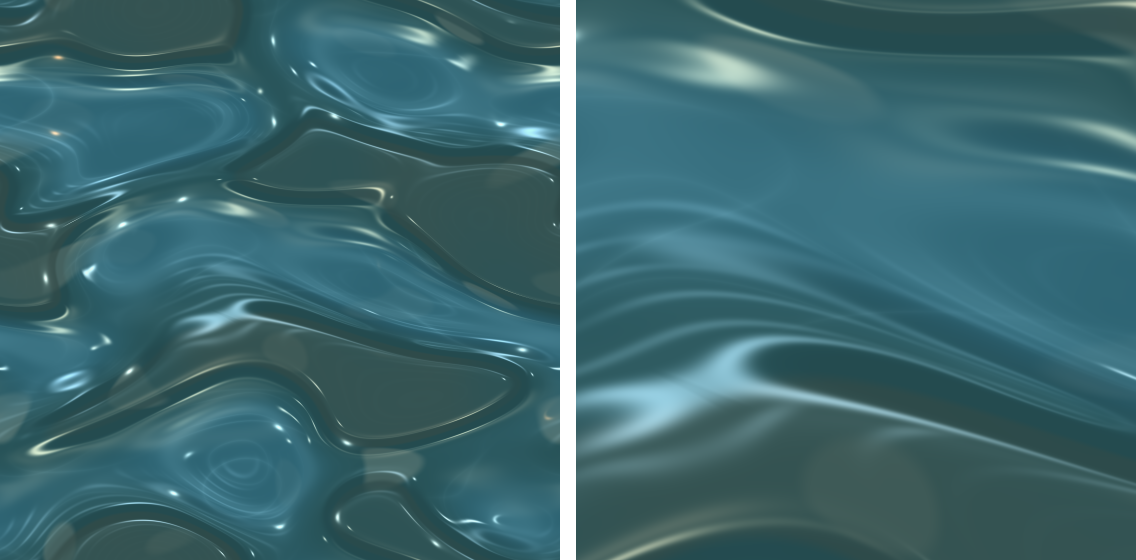
Left, the full canvas; right, a detail of the centre.
This texture is drawn by a Shadertoy shader. Its source:

```glsl
// Glossy teal liquid: flat dark plates and blue pools joined by thin rounded rims.
// Warped layered sines give the height; its slope looks up strip lights and lamps,
// so highlights run as thin streaks along the rims. The pattern tiles.

const float TAU = 6.2831853;

float height(vec2 uv) {
    vec2 p = TAU * uv;
    p += vec2(0.6, 0.25) * sin(p.yx * vec2(2.0, 1.0) + vec2(0.8, 2.6));
    p += vec2(0.25, 0.12) * sin(p.yx * vec2(3.0, 2.0) + vec2(4.1, 0.5));
    return 0.40 * sin(p.x + 2.0 * p.y + 0.6)
         + 0.45 * sin(3.0 * p.y + 1.1 * sin(p.x + 0.7) + 2.0)
         + 0.28 * sin(2.0 * p.x + p.y + 4.0)
         + 0.12 * sin(2.0 * p.x - 4.0 * p.y + 1.0);
}

// Height pressed into two flat levels, with soft ripples in the pools
float relief(vec2 uv) {
    float h = height(uv);
    vec2 p = TAU * uv;
    float ripple = sin(3.0 * p.x + 4.0 * p.y + 2.0 * sin(2.0 * p.x - p.y))
                 + 0.7 * sin(7.0 * p.y - 3.0 * p.x + 2.0 * sin(p.x + 2.0 * p.y));
    float pool = 1.0 - smoothstep(-0.2, 0.25, h);
    return tanh(7.0 * (h - 0.25)) + 0.5 * tanh(4.5 * (h + 0.3)) + 0.13 * pool * ripple;
}

vec2 slope(vec2 uv) {
    vec2 e = vec2(0.0012, 0.0);
    vec2 rise = vec2(relief(uv + e.xy) - relief(uv - e.xy),
                     relief(uv + e.yx) - relief(uv - e.yx));
    return -0.036 * rise / (2.0 * e.x);
}

float lobe(vec2 tilt, vec2 centre, vec2 radius) {
    vec2 d = (tilt - centre) / radius;
    return exp(-dot(d, d));
}

vec3 hash3(vec2 cell) {
    vec3 q = fract(cell.xyx * vec3(0.1031, 0.1030, 0.0973) + 0.37);
    q += dot(q, q.yxz + 33.33);
    return fract((q.xxy + q.yzz) * q.zyx);
}

// Sparse oval sparkles on a jittered grid, stretched along the rim
vec3 glints(vec2 uv, vec2 across) {
    const float CELLS = 7.0;
    vec3 sum = vec3(0.0);
    vec2 along = vec2(-across.y, across.x);
    for (int j = -1; j <= 1; j++)
    for (int i = -1; i <= 1; i++) {
        vec2 cell = floor(uv * CELLS) + vec2(i, j);
        vec3 rnd = hash3(mod(cell, CELLS));
        vec2 o = uv - (cell + 0.15 + 0.7 * rnd.xy) / CELLS;
        vec2 d = vec2(dot(o, along) / 0.008, dot(o, across) / 0.0035);
        vec3 tint = rnd.x > 0.75 ? vec3(0.7, 0.4, 0.2) : vec3(0.7, 0.72, 0.7);
        sum += tint * step(0.5, rnd.z) * (exp(-dot(d, d)) + 0.1 * exp(-0.12 * dot(d, d)));
    }
    return sum;
}

// Thin bright crease where a wave crosses zero
float crease(float phase, float sharpness) {
    return pow(1.0 - abs(sin(phase)), sharpness);
}

vec3 liquid(vec2 uv) {
    vec2 p = TAU * uv;
    float h = height(uv);
    vec2 tilt = slope(uv);
    float steep = length(tilt);
    float blue = 1.0 - smoothstep(-0.5, 0.15, h);
    float plate = smoothstep(0.22, 0.28, h);
    float drift = 0.5 + 0.5 * sin(p.x - p.y + 1.5 * sin(p.y + 2.0 * p.x));

    // Body colour: deep teal, blue pools, slightly brown plates
    vec3 col = mix(vec3(0.155, 0.325, 0.345), vec3(0.18, 0.395, 0.455), blue);
    col = mix(col, vec3(0.205, 0.325, 0.32), plate * (0.45 + 0.55 * drift));
    col *= 1.0 - 0.1 * smoothstep(0.5, 1.5, steep);

    // Milky folds and fine creases that swirl through the pools
    float swirl = 3.0 * h + 2.0 * sin(2.0 * p.y - p.x) + p.x + p.y;
    float fold = pow(0.5 + 0.5 * sin(9.0 * h + 2.0 * sin(p.x + p.y) + drift), 3.0);
    float lines = crease(swirl, 9.0) + 0.7 * crease(8.0 * h + drift, 8.0);
    float wet = 1.0 - smoothstep(-0.3, 0.25, h);
    col += (blue * 0.055 * fold + wet * 0.06 * lines * drift) * vec3(0.9, 1.0, 1.05);

    // Dim beige patches with a clear outline, bent along the slopes
    float patchField = sin(2.0 * p.x - p.y + 1.5 * h) * sin(3.0 * p.y + p.x + 2.0 * h);
    float beige = smoothstep(0.7, 0.84, patchField) * (1.0 - 0.8 * blue);
    col += beige * vec3(0.13, 0.09, 0.065) * (1.0 - 0.7 * plate);

    // Broad sky glow with hairlines, and a dim reflection from below
    float sky = lobe(tilt, vec2(-0.1, 0.42), vec2(0.45, 0.22));
    float hair = pow(0.5 + 0.5 * sin(55.0 * h + 4.0 * sin(p.x + p.y)), 5.0);
    col += sky * (0.035 + 0.15 * hair * drift) * vec3(0.85, 0.95, 1.05);
    float ground = lobe(tilt, vec2(0.3, -0.5), vec2(0.4, 0.2));
    col += ground * 0.12 * vec3(1.0, 0.78, 0.6);

    // Strip lights, broken up along their length
    float gapA = pow(0.5 + 0.5 * sin(3.0 * p.x + 2.0 * p.y + 2.0 * sin(p.x)), 4.0);
    float gapB = pow(0.5 + 0.5 * sin(4.0 * p.x - p.y + 1.0), 4.0);
    col += (0.07 + 0.6 * gapA) * vec3(0.8, 0.9, 1.0)
         * lobe(tilt, vec2(0.0, 0.8), vec2(0.5, 0.13));
    col += (0.09 + 0.6 * gapB) * vec3(1.0, 0.88, 0.7)
         * lobe(tilt, vec2(0.1, -0.85), vec2(0.6, 0.13));

    // Small lamps and sparkles
    col += 0.7 * lobe(tilt, vec2(0.45, 0.35), vec2(0.06));
    col += 0.6 * lobe(tilt, vec2(-0.45, -0.35), vec2(0.06)) * vec3(1.0, 0.92, 0.8);
    vec2 across = tilt / max(steep, 0.001);
    col += glints(uv, across) * smoothstep(0.08, 0.3, steep);
    return min(col, vec3(0.97, 0.98, 0.97));
}

void mainImage(out vec4 fragColor, in vec2 fragCoord) {
    // Four samples per pixel keep the thin highlights smooth
    vec3 col = vec3(0.0);
    for (int k = 0; k < 4; k++) {
        vec2 offset = vec2(k % 2, k / 2) * 0.5 - 0.25;
        col += 0.25 * liquid((fragCoord + offset) / iResolution.xy);
    }
    fragColor = vec4(col, 1.0);
}
```
